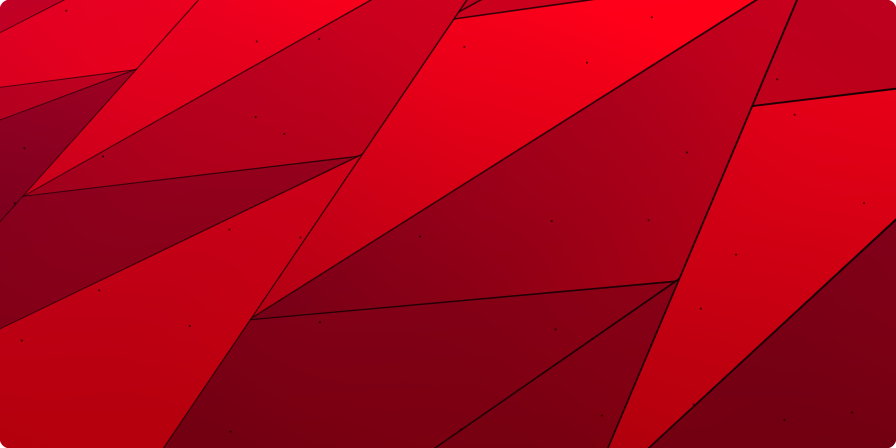
This background is drawn by a WebGL 2 fragment shader. Its source:

```glsl
#version 300 es
precision highp float;
// Folded red facets: three steep creases split the canvas into four bands,
// and slanted folds divide each band, top to bottom, into shaded facets.
// Dark seams trace every fold; sparse cellular specks dot the surface.
uniform vec2 u_resolution;
out vec4 fragColor;

// Signed distance to the line a-b, positive on its right-hand side
float sideOf(vec2 p, vec2 a, vec2 b) {
  vec2 d = normalize(b - a);
  return dot(p - a, vec2(d.y, -d.x));
}

float coverage(float d) {
  return clamp(0.5 + d * u_resolution.y, 0.0, 1.0);
}

// Light left by a seam; seams grow wider and darker to the right
float seam(vec2 p, float d) {
  float across = p.x * 0.5;
  float width = mix(0.0011, 0.0023, across);
  return 1.0 - mix(0.58, 0.88, across) * coverage(width - abs(d));
}

// Layer holds (tone, seam light). Shade is (tone at a, slope in x, slope in y).
void fold(inout vec2 layer, vec2 p, vec2 a, vec2 b, vec3 shade) {
  float d = sideOf(p, a, b);
  float tone = shade.x + dot(shade.yz, p - a);
  layer = mix(layer, vec2(tone, 1.0), coverage(d));
  layer.y *= seam(p, d);
}

// Place the next band to the right of a steep crease
vec2 joinBands(vec2 left, vec2 right, vec2 p, vec2 foot, vec2 top) {
  float d = sideOf(p, foot, top);
  vec2 layer = mix(left, right, coverage(d));
  layer.y *= seam(p, d);
  return layer;
}

vec2 hash2(vec2 c) {
  vec3 q = fract(c.xyx * vec3(0.1031, 0.1030, 0.0973));
  q += dot(q, q.yzx + 33.33);
  return fract((q.xx + q.yz) * q.zy);
}

// One small dark dot in some of the cells
float specks(vec2 p) {
  vec2 cell = floor(p * 5.0);
  vec2 rnd = hash2(cell + 7.0);
  vec2 center = (cell + 0.1 + 0.8 * rnd) / 5.0;
  float present = step(0.4, hash2(cell + 31.0).x);
  return present * coverage(0.0022 - length(p - center));
}

void main() {
  vec2 p = gl_FragCoord.xy / u_resolution * vec2(2.0, 1.0);

  // Far left band
  vec2 band1 = vec2(0.75, 1.0);
  fold(band1, p, vec2(0.0, 0.927), vec2(0.143, 1.0), vec3(0.87, 0.12, 0.1));
  fold(band1, p, vec2(0.0, 0.805), vec2(0.300, 0.844), vec3(0.72, 0.1, 0.1));
  fold(band1, p, vec2(0.0, 0.732), vec2(0.300, 0.844), vec3(0.56, 0.08, 0.3));

  // Left centre band
  vec2 band2 = vec2(0.78 + dot(vec2(0.1, 0.25), p - vec2(0.052, 0.562)), 1.0);
  fold(band2, p, vec2(0.052, 0.562), vec2(0.828, 1.0), vec3(0.62, 0.12, 0.18));
  fold(band2, p, vec2(0.052, 0.562), vec2(0.799, 0.651), vec3(0.54, 0.06, 0.12));
  fold(band2, p, vec2(0.0, 0.266), vec2(0.799, 0.651), vec3(0.73, 0.04, 0.12));

  // Right centre band
  vec2 band3 = vec2(0.75, 1.0);
  fold(band3, p, vec2(1.016, 0.969), vec2(1.073, 1.0), vec3(0.8, 0.0, 0.0));
  fold(band3, p, vec2(1.016, 0.958), vec2(1.315, 1.0), vec3(0.95, 0.12, 0.32));
  fold(band3, p, vec2(0.555, 0.286), vec2(1.688, 1.0), vec3(0.45, 0.19, 0.15));
  fold(band3, p, vec2(0.555, 0.286), vec2(1.508, 0.372), vec3(0.49, 0.05, 0.12));
  fold(band3, p, vec2(0.971, 0.0), vec2(1.508, 0.372), vec3(0.46, 0.06, 0.1));

  // Far right band
  vec2 band4 = vec2(0.74, 1.0);
  fold(band4, p, vec2(1.677, 0.763), vec2(2.0, 0.802), vec3(0.87, 0.1, 0.2));
  fold(band4, p, vec2(1.448, 0.0), vec2(2.0, 0.510), vec3(0.44, 0.02, 0.12));

  // Steep creases
  vec2 layer = joinBands(band1, band2, p, vec2(0.0, 0.505), vec2(0.443, 1.0));
  layer = joinBands(layer, band3, p, vec2(0.365, 0.0), vec2(1.042, 1.0));
  layer = joinBands(layer, band4, p, vec2(1.357, 0.0), vec2(1.779, 1.0));

  // Crimson tint, cooler toward the top left, with a faint mottled surface
  float red = layer.x + 0.006 * sin(p.x * 9.0 + 2.0 * sin(p.y * 7.0));
  float blue = mix(0.05, 0.12, p.y) + 0.06 * (0.7 - red);
  blue += 0.03 * p.y * max(1.0 - p.x, 0.0);
  vec3 color = vec3(red, 0.0, blue) * layer.y;
  color *= 1.0 - 0.65 * specks(p);

  // Rounded white corners
  vec2 corner = abs(p - vec2(1.0, 0.5)) - vec2(0.977, 0.477);
  float outside = length(max(corner, 0.0)) - 0.023;
  color = mix(color, vec3(1.0), coverage(outside - 0.5 / u_resolution.y));
  fragColor = vec4(color, 1.0);
}
```
